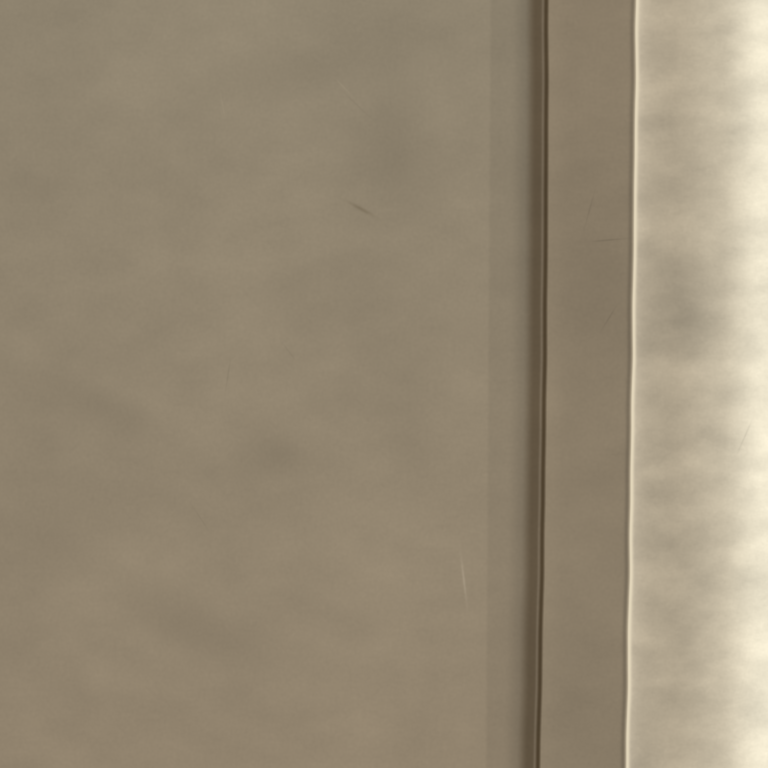
Write a WebGL 2 fragment shader that draws this texture.

```glsl
#version 300 es
precision highp float;

#define WALL vec3(0.57, 0.52, 0.438)
#define STRIP vec3(0.538, 0.486, 0.406)
#define GROOVE vec3(0.375, 0.325, 0.255)
#define PANEL vec3(0.685, 0.637, 0.55)
#define CREAM vec3(0.94, 0.905, 0.81)
#define RIDGE_LIGHT vec3(0.90, 0.85, 0.74)
#define MOTTLE 0.085
#define GRAIN 0.022
#define SCRATCHES 14

uniform vec2 u_resolution;
out vec4 fragColor;

vec2 hash2(vec2 p) {
  p = vec2(dot(p, vec2(127.1, 311.7)), dot(p, vec2(269.5, 183.3)));
  return fract(sin(p) * 43758.5);
}

float gradientDot(vec2 cell, vec2 corner, vec2 f) {
  return dot(hash2(cell + corner) * 2.0 - 1.0, f - corner);
}

float gradientNoise(vec2 p) {
  vec2 i = floor(p), f = fract(p);
  vec2 u = f * f * f * (f * (f * 6.0 - 15.0) + 10.0);
  vec2 e = vec2(0.0, 1.0);
  return mix(mix(gradientDot(i, e.xx, f), gradientDot(i, e.yx, f), u.x),
             mix(gradientDot(i, e.xy, f), gradientDot(i, e.yy, f), u.x), u.y);
}

float fbm(vec2 p) {
  float sum = 0.0, amp = 0.5;
  for (int i = 0; i < 5; i++) {
    sum += amp * gradientNoise(p);
    p = mat2(1.6, 1.2, -1.2, 1.6) * p + 7.3;
    amp *= 0.5;
  }
  return sum;
}

// Soft elliptical patch, turned by an angle
float smudge(vec2 p, vec2 centre, vec2 radius, float angle) {
  float c = cos(angle), s = sin(angle);
  vec2 q = mat2(c, -s, s, c) * (p - centre) / radius;
  return exp(-dot(q, q));
}

float line(float d, float width) {
  return exp(-d * d / (width * width));
}

// Short tapered marks scattered over the plaster
float scratches(vec2 p) {
  float sum = 0.0;
  for (int i = 0; i < SCRATCHES; i++) {
    vec2 seed = vec2(float(i), 3.7);
    vec2 shape = hash2(seed + 21.0);
    vec2 size = vec2(0.008 + 0.02 * shape.x, 0.0014);
    sum += (shape.y - 0.6) * smudge(p, hash2(seed), size, 6.28 * shape.y);
  }
  return sum;
}

void main() {
  vec2 uv = gl_FragCoord.xy / u_resolution;
  float px = 1.0 / u_resolution.x;
  float y = uv.y;

  // Slightly bowed vertical edges
  float wobble = 0.002 * gradientNoise(vec2(3.0, y * 14.0));
  float g = uv.x - (0.7025 + 0.023 * y - 0.012 * y * y) - wobble * 0.5;
  float r = uv.x - (0.816 + 0.017 * y - 0.004 * y * y) - wobble;

  float clouds = fbm(uv * vec2(5.0, 6.0) + 2.0);
  float brush = fbm(uv * vec2(14.0, 22.0) + 9.0);
  float grain = gradientNoise(uv * 170.0) + 0.6 * gradientNoise(uv * 310.0);

  // Wall with faint stains
  vec3 wall = WALL + vec3(0.004, -0.002, -0.004) * (1.0 - 2.0 * y);
  wall *= 1.0 - 0.02 * smoothstep(0.25, 0.0, uv.x);
  float stain = smudge(uv, vec2(0.515, 0.81), vec2(0.04, 0.08), 0.2)
              + smudge(uv, vec2(0.145, 0.465), vec2(0.07, 0.022), -0.5)
              + smudge(uv, vec2(0.36, 0.41), vec2(0.04, 0.025), -0.6)
              + smudge(uv, vec2(0.09, 0.33), vec2(0.09, 0.06), 0.3)
              + smudge(uv, vec2(0.25, 0.19), vec2(0.13, 0.035), -0.4)
              + smudge(uv, vec2(0.42, 0.92), vec2(0.14, 0.035), 0.25);
  wall *= 1.0 - 0.045 * stain * (1.0 + brush);

  // Stepped shadow deepening toward the groove
  wall *= 1.0 - 0.045 * smoothstep(-0.003, 0.003, uv.x - 0.633 - 0.006 * y);
  wall *= 1.0 - 0.10 * smoothstep(-0.05, -0.026, g + 0.006 * brush);
  vec3 color = mix(wall, GROOVE, smoothstep(-0.031, -0.015, g));
  color += 0.07 * line(g + 0.0065, 0.002);
  color -= 0.07 * line(g + 0.0025, 0.0022);

  // Flat strip
  vec3 strip = STRIP * (1.0 + 0.03 * smoothstep(0.03, 0.0, g));
  strip *= 1.0 - 0.04 * smudge(uv, vec2(0.77, 0.64), vec2(0.06, 0.10), 0.0);
  color = mix(color, strip, smoothstep(-px, 0.0015 + px, g));

  // Lit panel, brightening to the right
  vec3 panel = mix(PANEL, CREAM, 0.42 * smoothstep(0.87, 0.965, uv.x)
                               + 0.58 * smoothstep(0.935, 1.0, uv.x));
  panel *= 1.0 - 0.07 * smudge(uv, vec2(0.89, 0.62), vec2(0.06, 0.07), 0.3);
  panel *= 1.0 + 0.18 * brush + 0.10 * clouds;
  panel += 0.10 * exp(-max(r, 0.0) / 0.010);
  float onPanel = smoothstep(-px, px, r);
  color = mix(color, panel, onPanel);

  // Plaster texture
  color *= 1.0 + (1.0 - 0.5 * onPanel) * MOTTLE * (clouds + 0.8 * brush);
  color *= 1.0 + GRAIN * grain + 0.12 * scratches(uv);
  color += 0.05 * smudge(uv, vec2(0.604, 0.245), vec2(0.0018, 0.026), 0.12);
  color -= 0.06 * smudge(uv, vec2(0.47, 0.728), vec2(0.016, 0.0025), -0.5);

  // Ridge: dark lip and bright rim
  color *= 1.0 - 0.13 * line(r + 0.005, 0.003);
  color = mix(color, RIDGE_LIGHT, 0.9 * line(r - 0.001, 0.0022 + 0.5 * px));

  fragColor = vec4(clamp(color, 0.0, 1.0), 1.0);
}
```
